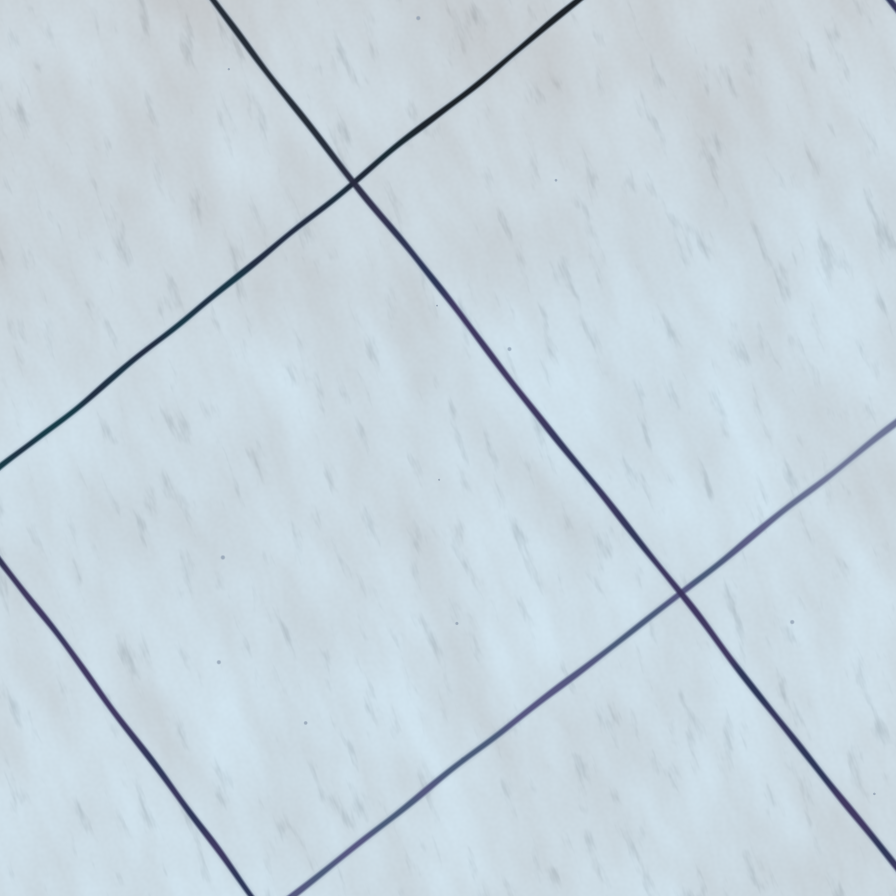
Give the GLSL for this pattern, as a three.js fragment shader.

```glsl
// Pale marbled tiles, tilted and seen slightly askew, divided by thin dark joints.
varying vec2 vUv;

const vec2 TILE_SPAN = vec2(0.5665, 0.581); // distance between joints, canvas units

float hash(vec2 p) {
  vec3 q = fract(vec3(p.xyx) * 0.1031);
  q += dot(q, q.yzx + 33.33);
  return fract((q.x + q.y) * q.z);
}

vec2 gradientAt(vec2 corner) {
  float angle = 6.2832 * hash(corner);
  return vec2(cos(angle), sin(angle));
}

float gradientNoise(vec2 p) {
  vec2 i = floor(p);
  vec2 f = fract(p);
  vec2 s = f * f * f * (f * (f * 6.0 - 15.0) + 10.0);
  vec2 e = vec2(1.0, 0.0);
  float low = mix(dot(gradientAt(i), f), dot(gradientAt(i + e), f - e), s.x);
  float high = mix(dot(gradientAt(i + e.yx), f - e.yx),
                   dot(gradientAt(i + e.xx), f - e.xx), s.x);
  return mix(low, high, s.y);
}

float fbm(vec2 p) {
  float sum = 0.0;
  float amplitude = 0.6;
  for (int i = 0; i < 4; i++) {
    sum += amplitude * gradientNoise(p);
    p = p * 2.03 + vec2(17.3, 9.1);
    amplitude *= 0.55;
  }
  return sum;
}

// Projective map from the canvas to tile coordinates; joints lie on integers
vec2 tileCoords(vec2 p) {
  vec3 h = vec3(p, 1.0);
  vec2 tile = vec2(dot(h, vec3(1.4149, 1.0556, -0.3967)),
                   dot(h, vec3(-1.0594, 1.3543, 0.3444)));
  return tile / dot(h, vec3(0.0525, -0.0204, 1.0));
}

// Canvas distance to the nearest joint of one direction, with a hand-cut wobble
float jointDistance(float across, float along, float span, float seed) {
  float row = floor(across + 0.5);
  float wobble = 0.004 * gradientNoise(vec2(along * 5.0, row * 7.3 + seed));
  return abs((across - row) * span + wobble);
}

float jointMask(float d, float along, float seed) {
  float halfWidth = 0.0031 + 0.0009 * gradientNoise(vec2(along * 9.0, seed));
  return 1.0 - smoothstep(halfWidth - 0.0018, halfWidth + 0.0018, d);
}

// Stone: broad tint patches, slanted streaks, fine veins and grain
vec3 stoneColor(vec2 p) {
  vec3 warmGrey = vec3(0.785, 0.805, 0.82);
  vec3 iceBlue = vec3(0.805, 0.872, 0.912);
  vec2 slanted = vec2(dot(p, vec2(0.94, 0.35)), dot(p, vec2(0.35, -0.94)));
  float streaks = fbm(slanted * vec2(13.0, 5.0));
  float veins = fbm(slanted * vec2(46.0, 13.0) + 31.0);
  float patches = gradientNoise(p * 2.6 + 4.7);
  float tint = 0.78 - 0.45 * smoothstep(0.5, 1.0, p.y + 0.15 * (0.5 - p.x));
  tint += 0.3 * patches + 0.75 * streaks;
  vec3 color = mix(warmGrey, iceBlue, clamp(tint, 0.0, 1.1));
  color += 0.035 * streaks + 0.01 * gradientNoise(p * 190.0);
  color -= 0.09 * smoothstep(0.12, 0.6, veins);
  return color;
}

// Sparse small pits scattered on a jittered grid
float pitMask(vec2 p, float density) {
  vec2 id = floor(p * density);
  vec2 center = 0.2 + 0.6 * vec2(hash(id + 3.1), hash(id + 8.7));
  float d = length(fract(p * density) - center) / density;
  float radius = mix(0.0015, 0.0035, hash(id + 5.9));
  return step(0.955, hash(id + 1.3)) * (1.0 - smoothstep(radius * 0.3, radius, d));
}

// Joint shade: dark above, paler below and towards the right
vec3 fallingInk(vec2 tile, float fringe) {
  vec3 navy = mix(vec3(0.15, 0.19, 0.32), vec3(0.23, 0.20, 0.36), fringe);
  return mix(navy, vec3(0.12, 0.15, 0.19), smoothstep(0.7, 1.2, tile.y));
}

vec3 risingInk(vec2 tile, float fringe) {
  vec3 slate = mix(vec3(0.27, 0.34, 0.46), vec3(0.32, 0.32, 0.49), fringe);
  slate = mix(slate, vec3(0.42, 0.45, 0.58), smoothstep(1.05, 1.4, tile.x));
  vec3 teal = mix(vec3(0.06, 0.20, 0.25), vec3(0.11, 0.15, 0.23), fringe);
  vec3 dark = mix(teal, vec3(0.08, 0.10, 0.12), smoothstep(0.8, 1.3, tile.x));
  return mix(slate, dark, smoothstep(0.2, 0.8, tile.y));
}

void main() {
  vec2 tile = tileCoords(vUv);
  float fallingDistance = jointDistance(tile.x, tile.y, TILE_SPAN.x, 2.4);
  float risingDistance = jointDistance(tile.y, tile.x, TILE_SPAN.y, 11.6);
  float fringe = smoothstep(-0.3, 0.3, gradientNoise(vUv * 16.0));

  vec3 color = stoneColor(vUv);
  color = mix(color, vec3(0.52, 0.58, 0.66), 0.65 * pitMask(vUv, 22.0));

  // Soft shade beside the joints, then the joints themselves
  float nearest = min(fallingDistance, risingDistance);
  color = mix(color, vec3(0.62, 0.69, 0.77), 0.4 * (1.0 - smoothstep(0.002, 0.008, nearest)));
  color = mix(color, risingInk(tile, fringe), 0.95 * jointMask(risingDistance, tile.x, 6.2));
  color = mix(color, fallingInk(tile, fringe), 0.95 * jointMask(fallingDistance, tile.y, 3.8));
  gl_FragColor = vec4(color, 1.0);
}
```
